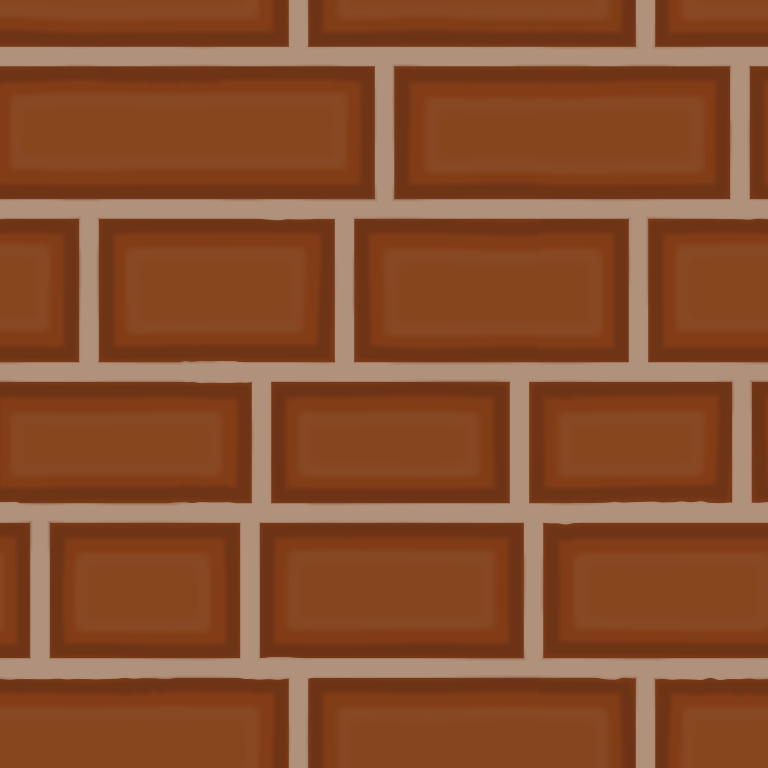
This pattern is drawn by a Shadertoy shader. Its source:

```glsl
// Running-bond brick wall with uneven courses, soft dark rims and pale mortar.
#define JOINT 0.0254        // mortar width
#define RIM 0.0200          // width of the dark rim
#define PANEL 0.0370        // inset of the flat brick centre
#define SOFT 0.0055         // blur between brick bands
#define CHIP 0.0030         // depth of chipped edges
#define SEAM 0.7005         // where the weathering shifts abruptly
#define MORTAR vec3(0.692, 0.573, 0.488)
#define GRIME vec3(0.600, 0.455, 0.350)
#define DARK vec3(0.430, 0.202, 0.086)
#define RED vec3(0.508, 0.238, 0.088)
#define CLAY vec3(0.528, 0.272, 0.118)

const int ROWS = 5;
// Heights of the bed joints, from the bottom up.
const float beds[ROWS] = float[](0.1302, 0.3320, 0.5156, 0.7279, 0.9264);
// Head joints of the course above each bed; a repeated value means two bricks.
const vec3 heads[ROWS] = vec3[](
    vec3(0.0521, 0.3255, 0.6947), vec3(0.3405, 0.6764, 0.9661),
    vec3(0.1159, 0.4486, 0.8314), vec3(0.5007, 0.9635, 0.9635),
    vec3(0.3887, 0.8405, 0.8405));

float hash(vec2 p) {
    vec3 q = fract(vec3(p.xyx) * 0.1031);
    q += dot(q, q.yzx + 33.33);
    return fract((q.x + q.y) * q.z);
}

// Value noise that tiles over the unit square.
float noise(vec2 uv, vec2 cells) {
    vec2 p = uv * cells, i = floor(p), f = fract(p);
    f = f * f * (3.0 - 2.0 * f);
    vec2 a = mod(i, cells), b = mod(i + 1.0, cells);
    return mix(mix(hash(a), hash(vec2(b.x, a.y)), f.x),
               mix(hash(vec2(a.x, b.y)), hash(b), f.x), f.y);
}

// Gaps to the left, right, bottom and top joint centres; id names the brick.
vec4 brickGaps(vec2 uv, out vec2 id) {
    vec4 gaps = vec4(1.0);
    id = vec2(0.0);
    for (int i = 0; i < ROWS; i++) {
        float rise = fract(uv.y - beds[i]);
        if (rise < gaps.z) { gaps.z = rise; id.y = float(i); }
        gaps.w = min(gaps.w, 1.0 - rise);
    }
    vec3 joints = heads[int(id.y)];
    for (int i = 0; i < 3; i++) {
        float run = fract(uv.x - joints[i]);
        if (run < gaps.x) { gaps.x = run; id.x = float(i); }
        gaps.y = min(gaps.y, 1.0 - run);
    }
    return gaps - 0.5 * JOINT;
}

float softMin(float a, float b, float k) {
    float h = max(k - abs(a - b), 0.0) / k;
    return min(a, b) - 0.25 * h * h * k;
}

// Bands of colour by depth from the brick edge.
vec3 brickColor(float depth, float inset) {
    vec3 col = mix(RED * 0.94, DARK, smoothstep(-0.001, 0.007, depth));
    col = mix(col, RED, smoothstep(RIM - SOFT, RIM + SOFT, depth));
    col = mix(col, CLAY, smoothstep(PANEL - SOFT, PANEL + SOFT, inset));
    float halo = smoothstep(0.014, 0.0, abs(inset - PANEL - 0.010));
    return col + vec3(0.004, 0.010, 0.018) * halo;
}

void mainImage(out vec4 fragColor, in vec2 fragCoord) {
    float pixel = 1.0 / iResolution.y;
    vec2 uv = fract(fragCoord * pixel);
    vec2 id;
    vec4 gaps = brickGaps(uv, id);

    // Sparse shallow chips along the bed joints
    float worn = smoothstep(0.80, 0.88, noise(uv, vec2(11.0, 17.0)));
    float chip = CHIP * worn * noise(uv, vec2(80.0, 60.0));
    float across = min(gaps.x, gaps.y);
    float along = min(gaps.z, gaps.w) - chip;
    float edge = min(across, along);

    // Weathering: uneven bands, shifted beyond the seam, and off-centre panels
    float side = step(SEAM, uv.x);
    float drift = noise(uv + side * vec2(0.37, 0.21), vec2(9.0)) - 0.5;
    vec2 lean = vec2(hash(id + 3.7), hash(id + 9.1)) - 0.5;
    vec4 shifted = gaps + 0.006 * vec4(lean.x, -lean.x, lean.y, -lean.y);
    float depth = softMin(across, along, 0.006) + 0.005 * drift;
    float inset = softMin(min(shifted.x, shifted.y), min(shifted.z, shifted.w), 0.012)
                + 0.004 * drift;
    vec3 brick = brickColor(depth, inset);
    brick *= 1.0 + 0.012 * (hash(id + 5.3) - 0.5);

    // Mortar with faint grime beside the bricks
    float stain = smoothstep(0.45, 0.90, noise(uv, vec2(19.0, 23.0)));
    float grime = smoothstep(-0.0045, 0.0, edge) * (0.15 + 0.65 * stain);
    vec3 mortar = mix(MORTAR, GRIME, grime);

    float cover = smoothstep(-0.6 * pixel, 0.6 * pixel, edge);
    fragColor = vec4(mix(mortar, brick, cover), 1.0);
}
```
